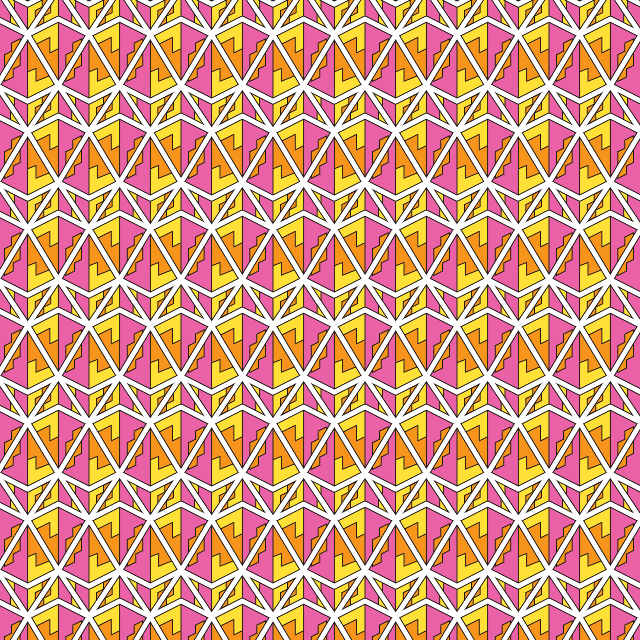
Reproduce this pattern procedurally as a WebGL 2 fragment shader.

```glsl
#version 300 es
precision highp float;
// Faceted kites in pink and yellow with jagged orange inlays, framed by white straps.

uniform vec2 u_resolution;
out vec4 fragColor;

// Lengths are in design units, SPAN of them across the canvas
const float SPAN = 1152.0;
const float HALF_W = 55.2;     // half of the repeat width
const float TALL = 92.0;       // height of the large facets
const float SHORT = 82.6;      // height of the small facets
const float RISE = 28.0;       // height of a chevron
const float REPEAT_H = TALL + SHORT;
const vec2 ORIGIN = vec2(49.8, 42.2);
const float STRAP = 4.3;       // half width of a white strap
const float INK_WIDTH = 1.7;

const vec3 PINK = vec3(0.92, 0.38, 0.65);
const vec3 YELLOW = vec3(1.0, 0.88, 0.21);
const vec3 ORANGE = vec3(0.97, 0.58, 0.11);
const vec3 WHITE = vec3(1.0);
const vec3 INK = vec3(0.11, 0.09, 0.08);

float segment(vec2 p, vec2 a, vec2 b) {
  vec2 ap = p - a, ab = b - a;
  return length(ap - ab * clamp(dot(ap, ab) / dot(ab, ab), 0.0, 1.0));
}

float coverage(float d, float pixel) {
  return 1.0 - smoothstep(-0.5 * pixel, 0.5 * pixel, d);
}

// Distance to the straps; x is mirrored about the centre of the repeat
float straps(vec2 p) {
  vec2 node = vec2(0.0);
  float d = 1e5;
  for (int k = -1; k <= 1; k++) {
    vec2 q = p + vec2(0.0, float(k) * REPEAT_H);
    d = min(d, segment(q, node, vec2(HALF_W, -TALL)));
    d = min(d, segment(q, node, vec2(HALF_W, SHORT)));
    d = min(d, segment(q, node, vec2(HALF_W, RISE)));
    d = min(d, segment(q, vec2(HALF_W, SHORT), vec2(0.0, SHORT - RISE)));
  }
  return d;
}

// Signed distance to the area below a sloping edge that jumps at the corner
float jaggedEdge(vec2 p, vec2 corner, float jump, float slope) {
  vec2 q = p - corner;
  vec2 run = vec2(60.0, 60.0 * slope);
  vec2 foot = vec2(0.0, jump);
  float d = min(segment(q, -run, vec2(0.0)), segment(q, foot, foot + run));
  d = min(d, segment(q, vec2(0.0), foot));
  float edge = slope * q.x + (q.x > 0.0 ? jump : 0.0);
  return q.y < edge ? -d : d;
}

// Two slanted bars stepping along a diagonal, joined as a bolt
float bolt(vec2 p, vec2 centre, float steep, float halfHeight) {
  float d = 1e5;
  for (int k = 0; k < 2; k++) {
    float x = 12.5 * (float(k) - 0.5);
    vec2 q = p - centre - vec2(x, x * steep);
    float top = (abs(q.y - 0.5 * q.x) - halfHeight) * 0.894;
    d = min(d, max(abs(q.x) - 7.75, top));
  }
  return d;
}

void main() {
  float pixel = SPAN / u_resolution.y;
  vec2 p = gl_FragCoord.xy * pixel - ORIGIN;

  // Fold into one repeat whose upper and lower borders are chevrons
  p.x = mod(p.x + HALF_W, 2.0 * HALF_W) - HALF_W;
  float across = abs(p.x) / HALF_W;
  float sag = RISE * (1.0 - across);
  p.y = mod(p.y + sag + TALL, REPEAT_H) - TALL - sag;

  bool yellowSide = p.x > 0.0;
  bool smallRow = p.y > RISE * across;
  bool aboveDiagonal = p.y > across * (smallRow ? SHORT : -TALL);

  // Inlay of the current facet
  float inlay;
  if (yellowSide) {
    if (smallRow) inlay = bolt(p, 0.5 * vec2(HALF_W, SHORT), SHORT / HALF_W, 15.0);
    else if (aboveDiagonal) inlay = jaggedEdge(p, vec2(40.0, -5.0), -28.0, 0.5);
    else inlay = -jaggedEdge(p, vec2(15.0, -61.0), -23.0, 0.4);
  } else {
    if (smallRow) inlay = aboveDiagonal ? p.x + 24.0 : -31.0 - p.x;
    else inlay = bolt(p, 0.5 * vec2(-HALF_W, -TALL), TALL / HALF_W, 24.0);
  }
  vec3 base = yellowSide ? YELLOW : PINK;
  vec3 accent = smallRow && !yellowSide ? YELLOW : ORANGE;
  vec3 color = mix(base, accent, coverage(inlay, pixel));

  // Ink round the inlays and along the vertical folds
  float fold = min(abs(p.x), HALF_W - abs(p.x));
  float line = min(abs(inlay), fold) - 0.5 * INK_WIDTH;
  color = mix(color, INK, coverage(line, pixel));

  // White straps with inked borders
  float strap = straps(vec2(abs(p.x), p.y)) - STRAP;
  color = mix(color, INK, coverage(strap - INK_WIDTH, pixel));
  color = mix(color, WHITE, coverage(strap, pixel));

  fragColor = vec4(color, 1.0);
}
```
